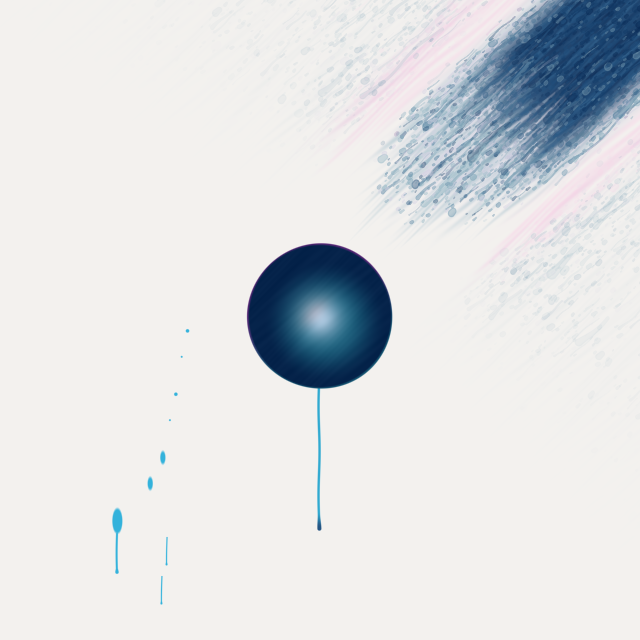
Reproduce this background procedurally as a Shadertoy shader.

```glsl
// A dark orb with a bright heart hangs on warm paper above one thin drip.
// Diagonal smears are tadpole shapes on jittered cells, in a frame turned
// along the brush; sine fibres texture the washes beneath them.

const vec3 PAPER = vec3(0.952, 0.945, 0.935);
const vec3 NAVY = vec3(0.02, 0.15, 0.32);
const vec3 BLUE = vec3(0.14, 0.33, 0.51);
const vec3 SLATE = vec3(0.28, 0.47, 0.60);
const vec3 MIST = vec3(0.60, 0.73, 0.78);
const vec3 LILAC = vec3(0.83, 0.82, 0.89);
const vec3 PINK = vec3(0.99, 0.80, 0.90);
const vec3 PLUM = vec3(0.45, 0.16, 0.52);
const vec3 TEAL = vec3(0.10, 0.38, 0.49);
const vec3 GLOW = vec3(0.72, 0.81, 0.90);
const vec3 CYAN = vec3(0.20, 0.70, 0.86);
const vec2 ORB_CENTER = vec2(0.5, 0.506);
const float ORB_RADIUS = 0.1135;
const float BRUSH_ANGLE = 0.733;
const float BRUSH_AXIS = 0.07;
const int SMEAR_LAYERS = 5;
const int DOT_LAYERS = 3;

vec4 hash4(vec3 p) {
    vec4 q = fract(p.xyzx * vec4(0.1031, 0.1030, 0.0973, 0.1099));
    q += dot(q, q.wzxy + 33.33);
    return fract((q.xxyz + q.yzzw) * q.zywx);
}

float cover(float d) {
    float px = 0.8 / iResolution.y;
    return 1.0 - smoothstep(-px, px, d);
}

// Bristle lines; s.x runs along the brush
float fibre(vec2 s) {
    float a = sin(s.y * 331.0 + 2.3 * sin(s.x * 13.0 + s.y * 47.0));
    float b = sin(s.y * 713.0 + 3.1 * sin(s.x * 21.0 - s.y * 83.0));
    float c = sin(s.y * 127.0 + 2.0 * sin(s.x * 7.0 + s.y * 29.0));
    return 0.5 + 0.2 * a + 0.15 * (b + c);
}

// Paint amounts: dark core, loose body, faint outskirts, pink edges
vec4 paintZones(vec2 s) {
    float across = abs(s.y - BRUSH_AXIS);
    float core = smoothstep(1.06, 1.23, s.x) * (1.0 - smoothstep(0.065, 0.115, across));
    float start = 0.86 + 9.0 * (s.y - 0.09) * (s.y - 0.09);
    float body = smoothstep(start, start + 0.17, s.x) * (1.0 - smoothstep(0.095, 0.135, across));
    float outside = max(across - 0.125, 0.0);
    start = 0.8 - 0.4 * max(s.y - 0.25, 0.0);
    float faint = smoothstep(0.0, 0.05, outside) * exp(-outside / 0.22) * smoothstep(start, start + 0.25, s.x);
    float low = (s.y + 0.078) / 0.026, high = (s.y - 0.227) / 0.034;
    float pink = exp(-low * low) * smoothstep(0.93, 1.1, s.x) + exp(-high * high) * smoothstep(0.86, 1.05, s.x);
    return vec4(core, body, faint, pink);
}

// One layer of round-headed smears (long cells) or dots (short cells)
vec3 smearLayer(vec3 col, vec2 s, vec2 cell, float seed) {
    for (int n = 0; n < 6; n++) {
        float row = floor(s.y / cell.y) + float(n / 2 - 1);
        float shift = hash4(vec3(row, seed, 7.0)).x * cell.x;
        vec2 id = vec2(floor((s.x - shift) / cell.x) - float(n % 2), row);
        vec4 h = hash4(vec3(id, seed));
        vec4 ink = hash4(vec3(id.yx, seed + 19.0));
        vec2 head = (id + vec2(0.3, 0.2) + vec2(0.3, 0.6) * h.xy) * cell + vec2(shift, 0.0);
        vec4 zone = paintZones(head);
        if (h.w > zone.y + 0.75 * zone.z) continue;

        // Tapering tail with a slight wave
        float radius = cell.y * mix(0.1, 0.36, h.z * h.z);
        vec2 q = s - head;
        q.y += 0.12 * cell.y * sin(q.x / cell.y * 1.3 + h.x * 6.3);
        float along = clamp(q.x, 0.0, (cell.x - cell.y) * mix(0.25, 0.95, ink.x));
        float width = radius * (0.4 + 0.6 * exp(-along / (radius * 4.0)));
        float d = length(q - vec2(along, 0.0)) - width;

        // Ink by zone, pooled at the rim
        vec3 loose = mix(mix(MIST, SLATE, ink.y * ink.y), LILAC, step(0.78, ink.z));
        vec3 deep = mix(mix(NAVY, BLUE, ink.y), MIST, 0.7 * step(0.9, ink.z));
        vec3 tone = mix(loose, deep, max(zone.x, 0.7 * step(0.82, ink.w)) * step(0.05, zone.y));
        tone = mix(tone, PINK, step(ink.z, 0.75 * zone.w) * (1.0 - zone.y));
        float alpha = mix(0.32 * zone.z, 0.68, smoothstep(0.0, 0.2, zone.y));
        col = mix(col, tone, cover(d) * alpha * (0.65 + 0.35 * smoothstep(-0.5 * width, 0.0, d)));
    }
    return col;
}

// Hanging line with a small bulb at its foot
float drip(vec2 p, vec2 top, float len, float halfWidth) {
    vec2 q = p - top;
    float fall = clamp(-q.y, 0.0, len);
    q += vec2(0.0008 * sin(fall * 45.0), fall);
    return length(q) - halfWidth * (0.75 + 0.5 * smoothstep(0.9, 1.0, fall / len));
}

// Falling drops that swell on the way down, and two short runs
float dropTrail(vec2 p) {
    float d = drip(p, vec2(0.183, 0.17), 0.064, 0.0021);
    for (int i = 0; i < 7; i++) {
        float n = float(i), odd = mod(n, 2.0), large = step(3.5, n);
        vec2 q = p - vec2(0.293 - 0.0091 * n - 0.055 * pow(n / 6.0, 8.0), 0.483 - 0.0495 * n + 0.009 * odd);
        float radius = mix(0.0027 - 0.0013 * odd, 0.004 + 0.0038 * step(5.5, n), large);
        d = min(d, length(q / vec2(1.0, 1.0 + 1.5 * large)) - radius);
    }
    for (float n = 0.0; n < 2.0; n++)
        d = min(d, drip(p, vec2(0.261 - 0.008 * n, 0.16 - 0.061 * n), 0.042, 0.0012));
    return d;
}

vec3 orbColor(vec2 q) {
    float heart = length(q - vec2(0.0, -0.02));
    vec3 col = mix(TEAL, NAVY * 0.9, smoothstep(0.25, 0.85, length(q - vec2(0.07, -0.08))));
    vec3 glow = mix(GLOW, LILAC * 0.88, smoothstep(-0.1, 0.2, q.y - q.x));
    col = mix(col, glow, 0.95 * exp(-heart * heart / 0.075));
    vec3 rim = mix(CYAN * 0.6, PLUM, smoothstep(-0.6, 0.5, q.y - 0.4 * q.x));
    return mix(col, rim, 0.75 * smoothstep(0.965, 1.0, length(q)));
}

void mainImage(out vec4 fragColor, in vec2 fragCoord) {
    vec2 p = fragCoord / iResolution.xy;
    vec2 dir = vec2(cos(BRUSH_ANGLE), sin(BRUSH_ANGLE));
    vec2 s = vec2(dot(p, dir), dir.x * p.y - dir.y * p.x);
    float bristle = fibre(s);

    // Washes
    vec4 zone = paintZones(s + vec2(0.12 * (bristle - 0.5), 0.0));
    vec3 pale = mix(LILAC, MIST, bristle);
    vec3 col = mix(PAPER, PINK, 0.65 * zone.w * bristle);
    col = mix(col, pale, max(0.16 * zone.z * bristle, 0.6 * zone.y));
    col = mix(col, mix(NAVY, BLUE, bristle), 0.93 * zone.x);

    // Smears, then spatter
    for (int i = 0; i < SMEAR_LAYERS; i++)
        col = smearLayer(col, s, 0.026 * pow(0.74, float(i)) * vec2(8.0, 1.0), float(i) + 1.0);
    for (int i = 0; i < DOT_LAYERS; i++)
        col = smearLayer(col, s, 0.017 * pow(0.7, float(i)) * vec2(1.5, 1.0), float(i) + 41.0);

    // Drops, drip and orb
    col = mix(col, CYAN, cover(dropTrail(p)));
    vec3 dripTone = mix(BLUE, CYAN * 0.95, smoothstep(0.175, 0.2, p.y));
    col = mix(col, dripTone, cover(drip(p, vec2(0.4985, 0.4), 0.226, 0.0025)));
    vec2 q = (p - ORB_CENTER) / ORB_RADIUS;
    float edge = length(q) - 1.0 + 0.006 * sin(3.0 * atan(q.y, q.x) + 1.0);
    col = mix(col, orbColor(q) + 0.025 * (bristle - 0.5), cover(edge * ORB_RADIUS));
    fragColor = vec4(col, 1.0);
}
```
